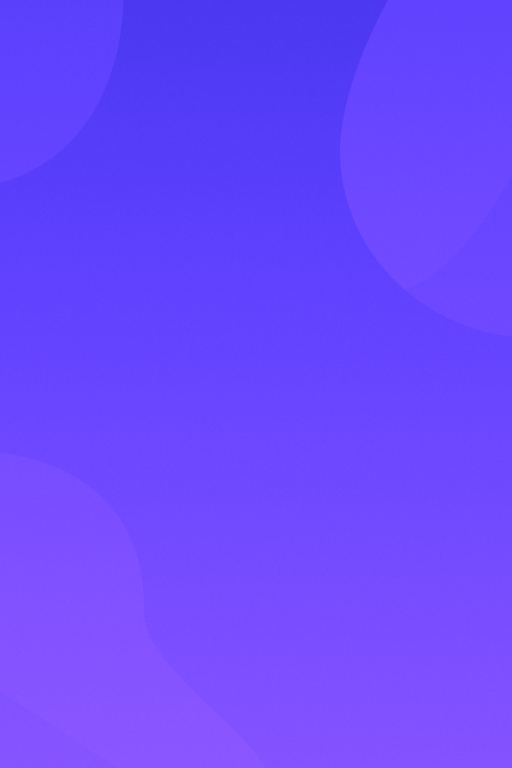
Give the GLSL for this background, as a Shadertoy shader.

```glsl
#define SKY_TOP vec3(0.293, 0.220, 1.0)
#define SKY_BOTTOM vec3(0.520, 0.324, 1.0)
#define GLAZE vec3(0.600, 0.370, 1.16)
#define BLUE_DIP 0.06
#define ROUNDNESS 2.3
#define LEFT_ALPHA 0.20
#define RIGHT_ALPHA vec2(0.27, 0.31)
#define RIGHT_CORNER_ALPHA 0.20
#define WAVE_ALPHA vec2(0.22, 0.30)
#define WAVE_CORNER_ALPHA 0.12
#define GRAIN_CELLS 342.0
#define GRAIN_STRENGTH 0.009

// Antialiased coverage, negative inside
float fill(float d) {
    return clamp(0.5 - d / max(fwidth(d), 1e-5), 0.0, 1.0);
}

// Random value per cell
float cellHash(vec2 cell) {
    vec3 h = fract(cell.xyx * 0.1031);
    h += dot(h, h.yzx + 33.33);
    return fract((h.x + h.y) * h.z);
}

float superellipse(vec2 q, vec2 radius) {
    vec2 a = pow(abs(q / radius), vec2(ROUNDNESS));
    return pow(a.x + a.y, 1.0 / ROUNDNESS) - 1.0;
}

// Elliptic bowl with a flared upper flank
float rightBlob(vec2 p) {
    vec2 radius = vec2(0.381, 0.367);
    vec2 q = p - vec2(1.045, 0.293);
    float flare = 0.0938 * pow(max(-q.y, 0.0) / 0.293, 1.7);
    float flank = (flare - q.x) / radius.x - 1.0;
    float bowl = length(q / radius) - 1.0;
    return q.y < 0.0 ? flank : bowl;
}

// Rounded shoulder whose foot sweeps to the right
float waveBlob(vec2 p) {
    vec2 q = p - vec2(-0.078, 1.191);
    q.x -= 0.261 * smoothstep(1.195, 1.568, p.y);
    q.y = min(q.y, 0.0);
    return superellipse(q, vec2(0.359, 0.311));
}

void mainImage(out vec4 fragColor, in vec2 fragCoord) {
    // x spans 0..1, y runs down from the top over 0..1.5
    vec2 uv = fragCoord / iResolution.xy;
    float depth = 1.0 - uv.y;
    vec2 p = vec2(uv.x, 1.5 * depth);

    // Vertical gradient with a dimmer blue at the top
    vec3 color = mix(SKY_TOP, SKY_BOTTOM, depth);
    float dip = max(1.0 - depth / 0.45, 0.0);
    color.b -= BLUE_DIP * dip * dip;

    // Upper left blob
    float left = fill(superellipse(p - vec2(-0.117, -0.039), vec2(0.359, 0.410)));
    color = mix(color, GLAZE, LEFT_ALPHA * left);

    // Right blob, weaker below its inner arc
    float s = p.x - 0.781;
    float arc = 0.570 - 0.32 * s - 3.28 * s * s;
    float rightAlpha = mix(RIGHT_ALPHA.x, RIGHT_ALPHA.y, smoothstep(0.0, 0.55, p.y));
    rightAlpha = mix(rightAlpha, RIGHT_CORNER_ALPHA, fill(arc - p.y));
    color = mix(color, GLAZE, rightAlpha * fill(rightBlob(p)));

    // Lower left wave, weaker below its slanted corner
    float slant = 1.35 + 0.652 * p.x;
    float waveAlpha = mix(WAVE_ALPHA.x, WAVE_ALPHA.y, smoothstep(0.9, 1.4, p.y));
    waveAlpha = mix(waveAlpha, WAVE_CORNER_ALPHA, fill(slant - p.y));
    color = mix(color, GLAZE, waveAlpha * fill(waveBlob(p)));

    // Faint grain that also breaks up banding
    color += GRAIN_STRENGTH * (cellHash(floor(p * GRAIN_CELLS)) - 0.5);

    fragColor = vec4(clamp(color, 0.0, 1.0), 1.0);
}
```
